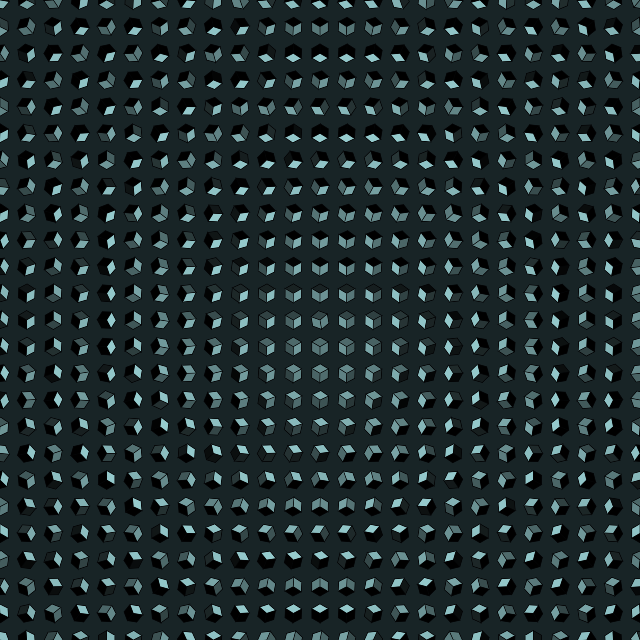
Give the GLSL for this pattern, as a three.js fragment shader.

```glsl
// Lattice of small outlined cubes, twisting with distance and lit from near the middle
varying vec2 vUv;

vec2 rotate(vec2 p, float angle) {
  float c = cos(angle), s = sin(angle);
  return vec2(c * p.x - s * p.y, s * p.x + c * p.y);
}

// Signed distance to one cube face: a rhombus leaving the origin along +x
float rhombus(vec2 p, float size) {
  return dot(abs(p - vec2(0.5 * size, 0.0)), vec2(0.866, 0.5)) - 0.433 * size;
}

float coverage(float dist, float pixel) {
  return 1.0 - smoothstep(-0.5 * pixel, 0.5 * pixel, dist);
}

void main() {
  // Cube centres sit on whole numbers, so the outermost ones are cut by the border
  vec2 grid = vUv * 24.0;
  vec2 cell = floor(grid + 0.5);
  vec2 local = grid - cell;
  vec2 offset = cell - 12.0;
  float pixel = fwidth(vUv.x) * 24.0;

  // Clockwise twist grows with the cube of the radius; the middle cube leans back
  float radius = length(offset);
  float twist = radius < 0.5 ? -0.17 : 3.14159 * pow(radius / 10.0, 3.0);

  // Point light hovering just below the middle
  vec3 toLight = normalize(vec3(vec2(0.15, -1.3) - offset, 4.8));

  float lineHalf = 0.014;
  float silhouette = 1.0;
  vec3 faces = vec3(0.01, 0.015, 0.02);

  // Three visible faces, seen along the cube's diagonal
  for (int i = 0; i < 3; i++) {
    float heading = 1.5708 + float(i) * 2.0944 - twist;
    float dist = rhombus(rotate(local, -heading), 0.355);
    vec3 normal = vec3(0.816 * cos(heading), 0.816 * sin(heading), 0.577);
    float light = max(dot(normal, toLight), 0.0);
    vec3 shade = vec3(0.59, 0.80, 0.81) * light;
    faces = mix(faces, shade, coverage(dist + lineHalf, pixel));
    silhouette = min(silhouette, dist);
  }

  vec3 background = vec3(0.095, 0.14, 0.15);
  vec3 color = mix(background, faces, coverage(silhouette - lineHalf, pixel));
  gl_FragColor = vec4(color, 1.0);
}
```
